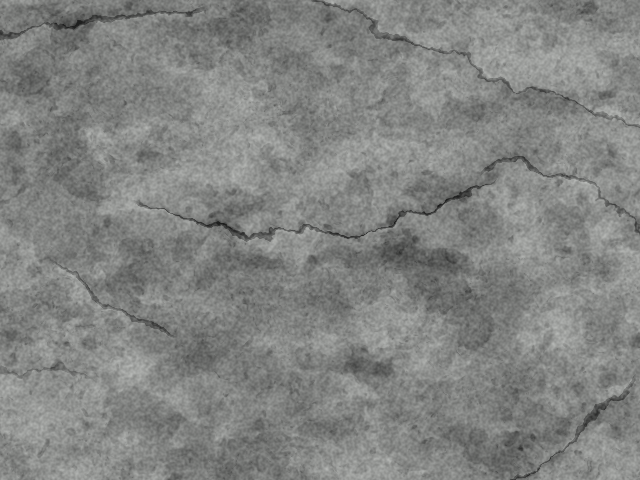
A Shadertoy shader for this texture:

```glsl
// Weathered grey stone: ragged pale and dark patches, clustered pits and fine grain,
// crossed by a few long chipped cracks. Layers of gradient noise set the tone;
// each crack is a noise-warped parabola with a shaded side and a lit side.

const vec3 STONE_TINT = vec3(0.995, 1.007, 0.993);
const float BASE_TONE = 0.543;

vec2 hash2(vec2 p) {
    vec3 q = fract(p.xyx * vec3(0.1031, 0.1030, 0.0973));
    q += dot(q, q.yzx + 33.33);
    return fract((q.xx + q.yz) * q.zy);
}

float cornerSlope(vec2 id, vec2 offset) {
    float angle = 6.2832 * hash2(id).x;
    return dot(vec2(cos(angle), sin(angle)), offset);
}

float gradientNoise(vec2 p) {
    vec2 id = floor(p), f = fract(p);
    vec2 u = f * f * f * (f * (f * 6.0 - 15.0) + 10.0);
    vec2 e = vec2(1.0, 0.0);
    float low = mix(cornerSlope(id, f), cornerSlope(id + e, f - e), u.x);
    float high = mix(cornerSlope(id + e.yx, f - e.yx), cornerSlope(id + 1.0, f - 1.0), u.x);
    return mix(low, high, u.y);
}

float fbm(vec2 p, int octaves) {
    float sum = 0.0, gain = 1.0;
    for (int i = 0; i < octaves; i++) {
        sum += gain * gradientNoise(p);
        p = mat2(1.6, 1.2, -1.2, 1.6) * p + 7.3;
        gain *= 0.56;
    }
    return sum;
}

// Scattered round pits, gathered in clusters; 1 at the heart of a pit
float pits(vec2 p, float frequency, float coverage) {
    vec2 q = p * frequency, cell = floor(q);
    float depth = 0.0;
    for (int y = -1; y <= 1; y++) {
        for (int x = -1; x <= 1; x++) {
            vec2 id = cell + vec2(x, y);
            vec2 centre = id + 0.15 + 0.7 * hash2(id);
            vec2 kind = hash2(id + 31.0);
            float radius = mix(0.18, 0.48, kind.x * kind.x);
            float cluster = coverage + 1.1 * gradientNoise(id * 5.0 / frequency + 3.7);
            float present = step(kind.y, cluster) * mix(0.45, 1.0, hash2(id + 57.0).x);
            float disc = 1.0 - smoothstep(radius * 0.45, radius * 1.1, length(q - centre));
            depth = max(depth, present * disc);
        }
    }
    return depth;
}

// Signed distance to a parabola through centre
float arcDistance(vec2 p, vec2 centre, float slope, float bend) {
    float x = p.x - centre.x;
    float rise = slope + 2.0 * bend * x;
    return (p.y - centre.y - slope * x - bend * x * x) / sqrt(1.0 + rise * rise);
}

// 1 between two ends, faded out near them
float span(float x, float start, float end) {
    return smoothstep(start, start + 0.04, x) * (1.0 - smoothstep(end - 0.04, end, x));
}

// Tone change of a crack; shadeSide +1 darkens above it, -1 below
float crack(vec2 p, vec2 centre, vec2 ends, float slope, float bend, float shadeSide, float depth) {
    float d = arcDistance(p, centre, slope, bend);
    float side = d * shadeSide;
    float width = 0.0028 + 0.007 * gradientNoise(p * 13.0 + centre);
    float gap = 1.0 - smoothstep(0.0, 0.0025, abs(d) - max(width, 0.0005));
    float shaded = smoothstep(-0.002, 0.002, side);
    float halo = shaded * exp(-max(side, 0.0) / 0.018);
    float lit = (1.0 - shaded) * exp(-max(-side, 0.0) / 0.035);
    return depth * span(p.x, ends.x, ends.y) * (0.04 * lit - 0.09 * halo - 0.21 * gap);
}

// Soft dark band along an arc
float stain(vec2 p, vec2 centre, vec2 ends, float slope, float bend, float width) {
    float d = abs(arcDistance(p, centre, slope, bend));
    return span(p.x, ends.x, ends.y) * (1.0 - smoothstep(width * 0.5, width, d));
}

void mainImage(out vec4 fragColor, in vec2 fragCoord) {
    vec2 p = fragCoord / iResolution.y;
    vec2 warp = vec2(fbm(p * 9.0, 5), fbm(p * 9.0 + 17.0, 5));
    vec2 ragged = p + 0.035 * warp;

    // Worn patches, mottling and dark blotches
    float tone = BASE_TONE;
    float patches = fbm(ragged * vec2(2.6, 3.6) + 4.1, 6);
    tone += 0.075 * (smoothstep(-0.09, 0.09, patches) - 0.5);
    tone += 0.09 * fbm(p * vec2(9.0, 12.0) + 21.0, 4);
    tone -= 0.07 * smoothstep(0.15, 0.30, fbm(ragged * vec2(5.0, 7.0) + 40.0, 5));
    tone -= 0.065 * stain(ragged, vec2(0.65, 0.46), vec2(0.36, 1.0), 0.06, -0.3, 0.022);
    tone -= 0.06 * stain(ragged, vec2(0.75, 0.26), vec2(0.66, 0.84), -1.7, 0.0, 0.035);

    // Pits from large to small
    tone -= 0.105 * pits(ragged, 24.0, 0.26);
    tone -= 0.075 * pits(ragged + 3.0, 47.0, 0.22);
    tone -= 0.06 * pits(ragged + 8.0, 85.0, 0.20);

    // Surface relief lit from above, then grain
    vec2 relief = p * 15.0;
    tone += 0.11 * (fbm(relief, 4) - fbm(relief + vec2(-0.03, 0.06), 4));
    tone += 0.085 * gradientNoise(p * 83.0) + 0.09 * gradientNoise(mat2(0.8, 0.6, -0.6, 0.8) * p * 163.0);

    // Long cracks
    tone += crack(ragged, vec2(0.56, 0.508), vec2(0.27, 1.04), -0.074, 0.694, 1.0, 1.0);
    tone += crack(ragged, vec2(1.07, 0.658), vec2(0.98, 1.40), -0.05, -1.75, 1.0, 0.8);
    tone += crack(ragged, vec2(1.00, 0.863), vec2(0.62, 1.40), -0.40, 0.0, -1.0, 0.75);
    tone += crack(ragged, vec2(0.20, 0.950), vec2(-0.10, 0.43), 0.15, -0.15, 1.0, 0.8);
    tone += crack(ragged, vec2(0.24, 0.363), vec2(0.10, 0.38), -0.65, 0.6, 1.0, 0.75);
    tone += crack(ragged, vec2(1.18, 0.080), vec2(1.02, 1.33), 0.85, 1.2, -1.0, 0.85);
    tone += crack(ragged, vec2(0.08, 0.240), vec2(-0.10, 0.21), 0.0, -3.0, 1.0, 0.5);

    fragColor = vec4(clamp(tone, 0.12, 0.72) * STONE_TINT, 1.0);
}
```
